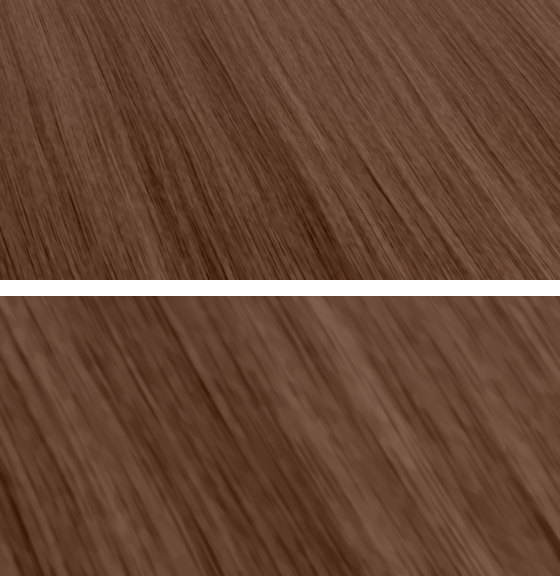
Top: the whole. Bottom: its middle third, enlarged.
Write a WebGL 1 fragment shader that draws this texture.

```glsl
precision highp float;
uniform vec2 u_resolution;

vec3 hash3(vec2 p) {
  vec3 h = vec3(dot(p, vec2(127.1, 311.7)), dot(p, vec2(269.5, 183.3)), dot(p, vec2(41.3, 289.1)));
  return fract(sin(h) * 43758.55);
}

// Cellular noise: x = distance to nearest point, y = blended cell tone
vec2 cells(vec2 p) {
  vec2 base = floor(p);
  float nearest = 4.0, tone = 0.0, total = 0.0;
  for (int j = -1; j <= 1; j++) {
    for (int i = -1; i <= 1; i++) {
      vec2 id = base + vec2(float(i), float(j));
      vec3 h = hash3(id);
      vec2 d = id + h.xy - p;
      float d2 = dot(d, d);
      float weight = exp(-6.0 * d2);
      nearest = min(nearest, d2);
      tone += weight * h.z;
      total += weight;
    }
  }
  return vec2(sqrt(nearest), tone / total);
}

// Thin dark spindles lying along the grain
float spindles(vec2 p, float width) {
  return 1.0 - smoothstep(0.3 * width, width, cells(p).x);
}

// Board coordinates: x across the grain, y along it, fanning out downwards
vec2 boardSpace(vec2 p) {
  vec2 g = vec2((p.x + 1.3) / (4.7 - p.y) * 3.7 - 1.3, p.y * (1.0 + 0.3 * p.y));
  g.x += 0.006 * sin(g.y * 4.0 + g.x * 5.0) + 0.002 * sin(g.y * 13.0 + g.x * 9.0);
  return g;
}

// Pointed nested growth rings around a long eye in the wood
float growthRings(vec2 g, float wobble) {
  vec2 q = (g - vec2(0.295, 0.62)) / vec2(0.055, 0.5);
  float e = sqrt(q.x * q.x + 0.02) + q.y * q.y;
  float ring = pow(0.5 + 0.5 * sin(e * 17.0 + wobble * 2.0), 5.0);
  return ring * (1.0 - smoothstep(0.6, 1.25, e));
}

void main() {
  vec2 p = gl_FragCoord.xy / u_resolution.y;
  vec2 g = boardSpace(p);

  // Broad boards and streaks
  float broad = cells(g * vec2(6.0, 0.4) + 3.0).y;
  float streak = cells(g * vec2(30.0, 0.7) + 17.0).y;
  float fine = cells(g * vec2(90.0, 1.4) + 41.0).y;
  float shade = 0.045 * (broad - 0.5) + 0.060 * (streak - 0.5) + 0.085 * (fine - 0.5);

  // Dark bands of heartwood
  float band = pow(0.5 + 0.5 * cos(18.2 * (g.x - 0.315) + 1.5 * (streak - 0.5)), 4.0);
  shade -= 0.028 * band * smoothstep(0.85, 0.35, broad);
  shade -= 0.050 * growthRings(g, streak);

  // Long dark grain lines, short pores and surface grit
  shade -= 0.060 * spindles(g * vec2(30.0, 0.6) + 73.0, 0.16);
  shade -= 0.050 * spindles(g * vec2(60.0, 1.2) + 29.0, 0.25);
  shade -= 0.045 * spindles(g * vec2(95.0, 5.0) + 9.0, 0.36);
  shade += 0.055 * (cells(g * vec2(130.0, 50.0) + 5.0).y - 0.5);

  // Softer contrast and pale haze toward the far side
  shade *= mix(1.25, 0.75, p.y);
  shade += 0.040 * (p.y - 0.5) + 0.014 * (p.x - 1.0);
  vec3 walnut = vec3(0.413, 0.283, 0.212) + vec3(0.0, 0.002, 0.012) * (p.y - 0.4);
  gl_FragColor = vec4(walnut + shade, 1.0);
}
```
